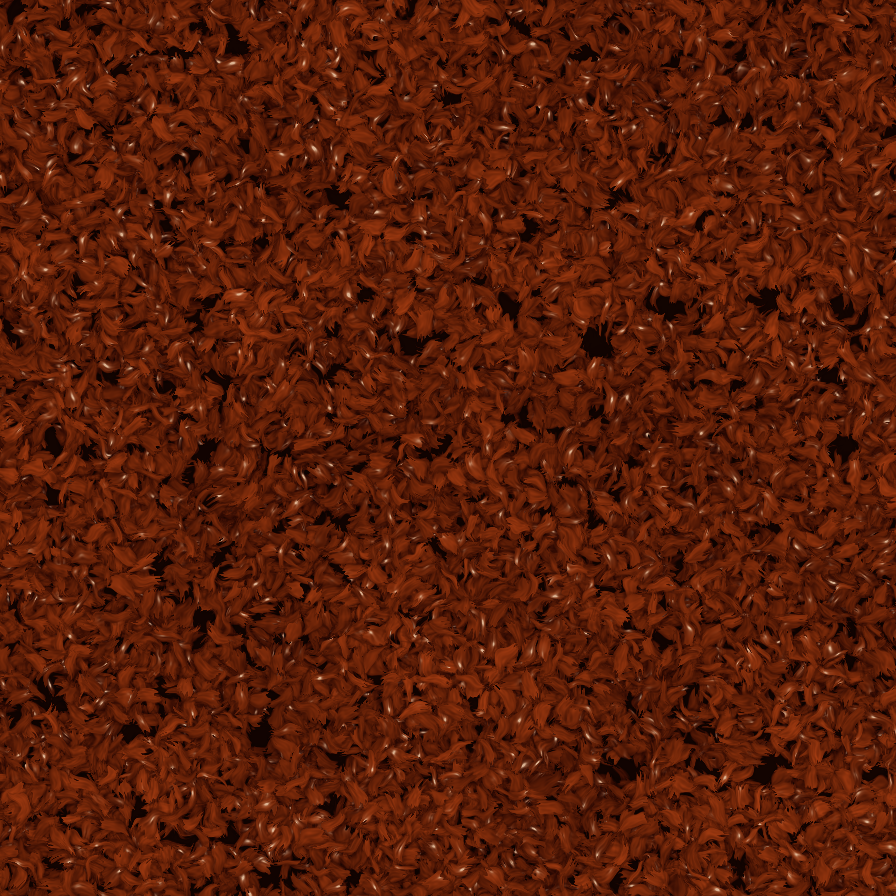
This texture is drawn by a WebGL 2 fragment shader. Its source:

```glsl
#version 300 es
precision highp float;

uniform vec2 u_resolution;
out vec4 fragColor;

vec3 hash3(ivec3 cell) {
  uvec3 v = uvec3(cell) * 1664525u + 1013904223u;
  v.x += v.y * v.z; v.y += v.z * v.x; v.z += v.x * v.y;
  v ^= v >> 16u;
  v.x += v.y * v.z; v.y += v.z * v.x; v.z += v.x * v.y;
  return vec3(v >> 8u) / 16777216.0;
}

float cornerSlope(ivec2 corner, vec2 offset) {
  return dot(hash3(ivec3(corner, 91)).xy * 2.0 - 1.0, offset);
}

float gradientNoise(vec2 p) {
  ivec2 i = ivec2(floor(p));
  vec2 f = fract(p);
  vec2 u = f * f * (3.0 - 2.0 * f);
  float low = mix(cornerSlope(i, f), cornerSlope(i + ivec2(1, 0), f - vec2(1, 0)), u.x);
  float high = mix(cornerSlope(i + ivec2(0, 1), f - vec2(0, 1)),
                   cornerSlope(i + ivec2(1, 1), f - vec2(1, 1)), u.x);
  return 1.35 * mix(low, high, u.y);
}

mat2 rotation(float angle) {
  float c = cos(angle), s = sin(angle);
  return mat2(c, s, -s, c);
}

// Adds one curled blade behind those already seen; light is tone and gloss
void addBlade(inout vec2 light, inout float through, vec2 p, vec2 root,
              ivec3 id, float height, float blur) {
  vec3 shape = hash3(id + ivec3(0, 0, 100));
  vec3 finish = fract(shape.yzx * 97.0);
  float halfLength = mix(0.32, 0.53, shape.x);
  p.y += (shape.y - 0.5) * 1.7 * (p.x * p.x - 0.06);
  float along = p.x / halfLength;
  float halfWidth = mix(0.07, 0.27, shape.z) * sqrt(max(0.01, 1.0 - 0.75 * along * along))
                  * (0.85 + 0.3 * along);
  if (abs(p.y) > halfWidth + 0.15) return;

  // Sparse patches open dark gaps between the tufts
  float density = smoothstep(-0.5, -0.2, gradientNoise(root * 25.0));
  if (finish.y > density) return;

  // Split fibres fray the tip and streak the face
  float fibre = gradientNoise(vec2(p.x * 4.0, p.y * 14.0) + finish.xy * 50.0);
  float edge = max(abs(p.y) - halfWidth + 0.08 * fibre,
                   abs(p.x) - halfLength + 0.08 + 0.3 * fibre);

  float across = clamp(p.y / halfWidth, -1.0, 1.0);
  float tone = mix(0.34, 0.465, height) + 0.15 * (finish.x - 0.5);
  tone += 0.04 * along + 0.12 * fibre + 0.04 * across - 0.04 * across * across;
  tone *= mix(0.75, 1.0, density);

  // Broad sheen with a small bright core
  vec2 spot = p - vec2(finish.x * 0.5 - 0.2, 0.03);
  float sheen = exp(-dot(spot * spot, vec2(32.0, 110.0)));
  float core = exp(-dot(spot * spot, vec2(220.0, 700.0)));
  float gloss = smoothstep(0.66, 0.95, finish.z) * (0.24 * sheen + 0.9 * core);
  gloss *= clamp(0.8 + 1.8 * fibre, 0.0, 1.4);

  // Cover what lies below, with a soft contact shadow
  float cover = smoothstep(blur, -blur, edge);
  light += through * cover * vec2(tone, gloss);
  through *= (1.0 - cover) * (1.0 - 0.21 * smoothstep(0.15, -0.02, edge));
}

void main() {
  float size = min(u_resolution.x, u_resolution.y);
  vec2 uv = gl_FragCoord.xy / size;
  float cells = 28.0;
  float blur = 1.2 * cells / size;
  vec2 light = vec2(0.0);
  float through = 1.0;

  // Uneven curl breaks up the blade outlines
  vec2 curled = uv + 0.006 * vec2(gradientNoise(uv * 55.0), gradientNoise(uv * 55.0 + 83.0));

  // Stacked layers of scattered blades, nearest first until opaque
  for (int layer = 0; layer < 16 && through > 0.04; layer++) {
    mat2 turn = rotation(float(layer) * 1.3);
    float shift = float(layer) * 17.3;
    vec2 grid = turn * curled * cells + shift;
    ivec2 base = ivec2(floor(grid - 0.5));
    for (int k = 0; k < 4; k++) {
      ivec3 id = ivec3(base + ivec2(k & 1, k >> 1), layer);
      vec3 seed = hash3(id);
      vec2 center = vec2(id.xy) + 0.1 + 0.8 * seed.xy;
      vec2 offset = grid - center;
      if (dot(offset, offset) > 0.36) continue;
      vec2 root = (center - shift) * turn / cells;
      addBlade(light, through, rotation(6.2832 * seed.z) * offset, root,
               id, 1.0 - float(layer) / 15.0, blur);
    }
  }
  light.x += through * 0.07;

  // Broad unevenness and rust colouring
  float tone = light.x * (1.0 + 0.14 * gradientNoise(uv * 5.0));
  vec3 color = vec3(tone, max(0.43 * tone - 0.043, 0.2 * tone), 0.003 + 0.16 * tone * tone);
  color = mix(color, vec3(0.9, 0.76, 0.63), clamp(light.y, 0.0, 0.9));
  fragColor = vec4(color, 1.0);
}
```
